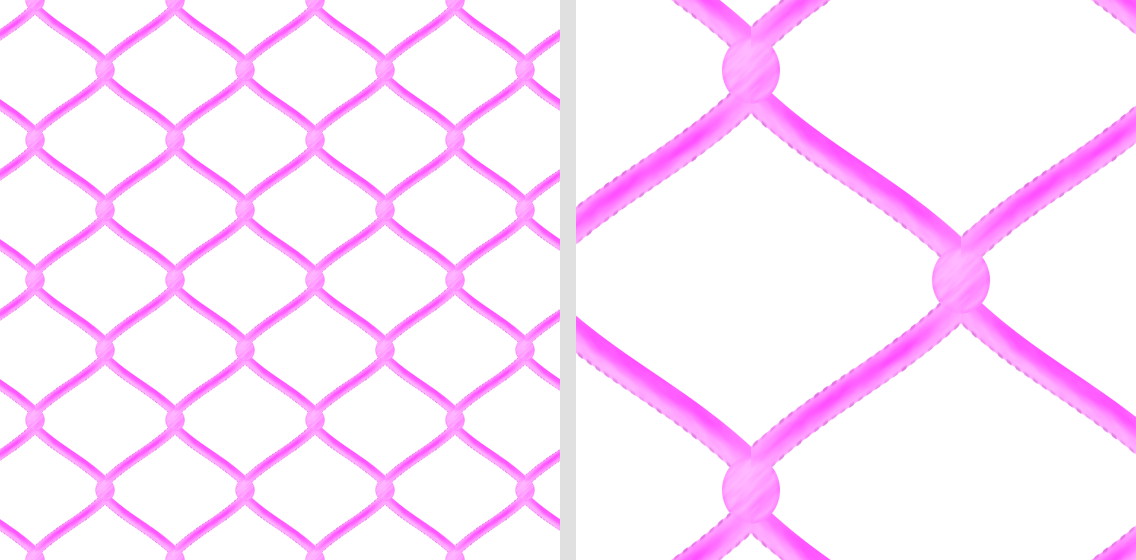
Left, the full canvas; right, a detail of the centre.
Reproduce this pattern procedurally as a WebGL 1 fragment shader.

```glsl
precision highp float;
// Pink chain-link mesh on white: four by four diamonds of bent wire with hooked knots.
// The plane is split into half-repeat boxes, each holding one S-curved wire that
// leans right or left in turn; the knots sit on every second box corner.

#define REPEATS 4.0
#define KNOT_SHIFT vec2(0.25, 0.0)
#define WIRE_HALF 0.069
#define WIRE_SLOPE 0.68
#define WIRE_BEND 0.40
#define KNOT_RADIUS vec2(0.138, 0.160)
#define DEEP_GREEN 0.34
#define PALE_GREEN 0.67
#define GRAIN 0.13
#define STIPPLES 24.0
#define STIPPLE_DEPTH 0.16

uniform vec2 u_resolution;

float hash(vec2 p) {
  vec3 q = fract(vec3(p.xyx) * 0.1031);
  q += dot(q, q.yzx + 33.33);
  return fract((q.x + q.y) * q.z);
}

float valueNoise(vec2 p) {
  vec2 cell = floor(p);
  vec2 f = fract(p);
  f = f * f * (3.0 - 2.0 * f);
  float low = mix(hash(cell), hash(cell + vec2(1.0, 0.0)), f.x);
  float high = mix(hash(cell + vec2(0.0, 1.0)), hash(cell + 1.0), f.x);
  return mix(low, high, f.y);
}

// Streaks drawn out along the first axis, centred on zero.
float streaks(vec2 p) {
  return 0.6 * valueNoise(p + 40.0) + 0.4 * valueNoise(p * 2.3 + 71.0) - 0.5;
}

// Green level of a wire: along runs -0.5 to 0.5, across runs -1 to 1 upwards.
float wireGreen(float along, float across, float lean) {
  float middle = 1.0 - smoothstep(0.22, 0.5, abs(along));
  float band = (across - 0.15) / 0.62;
  float front = mix(PALE_GREEN, DEEP_GREEN, exp(-band * band) * (0.25 + 0.75 * middle));
  float back = mix(PALE_GREEN, DEEP_GREEN, smoothstep(-0.55, 0.55, across));
  back = mix(back, PALE_GREEN, 0.5 * (1.0 - middle));
  float grain = streaks(vec2(along * 13.0 + lean * 9.0, across * 1.8));
  return (lean > 0.0 ? front : back) + GRAIN * grain;
}

// Green level of a knot: two hooks side by side, parted by a diagonal crease.
float knotGreen(vec2 k, float rim) {
  float side = (k.y - k.x) * 0.707;
  float run = (k.y + k.x) * 0.707;
  float crease = exp(-pow((side + 0.012) / 0.018, 2.0));
  float lowerHook = exp(-pow((side + 0.085) / 0.035, 2.0));
  float grain = streaks(vec2(run * 9.0, side * 34.0));
  return PALE_GREEN - 0.09 * crease - 0.12 * lowerHook
       - 0.10 * smoothstep(0.82, 1.0, rim) + 1.3 * GRAIN * grain;
}

void main() {
  vec2 grid = 2.0 * (gl_FragCoord.xy / u_resolution * REPEATS - KNOT_SHIFT);
  float pixel = 2.0 * REPEATS / min(u_resolution.x, u_resolution.y);

  // Box coordinates; mirroring left-leaning boxes gives one common wire.
  vec2 box = floor(grid);
  vec2 local = fract(grid) - 0.5;
  float lean = mod(box.x + box.y, 2.0) < 0.5 ? 1.0 : -1.0;
  float along = lean * local.x;

  // Signed distance from the S-curve, divided by its slope length.
  float curve = along * (WIRE_SLOPE + WIRE_BEND * along * along);
  float slope = WIRE_SLOPE + 3.0 * WIRE_BEND * along * along;
  float offset = (local.y - curve) / sqrt(1.0 + slope * slope);
  float across = offset / WIRE_HALF;

  // Ragged dotted edge: both edges of the front wire, lower edge of the back one.
  float step_ = along * STIPPLES;
  float dash = 1.0 - smoothstep(0.15, 0.4, abs(fract(step_) - 0.5));
  dash *= 0.4 + 0.6 * hash(vec2(floor(step_) + 50.0, 7.0 + 3.0 * lean + sign(across)));
  float ragged = (lean > 0.0 || across < 0.0) ? dash : 0.0;
  float halfWidth = WIRE_HALF * (1.0 + 0.06 * ragged);
  float wire = 1.0 - smoothstep(-0.7 * pixel, 0.7 * pixel, abs(offset) - halfWidth);
  float stipple = ragged * smoothstep(0.78, 0.95, abs(across));

  // Nearest knot, at one of the two corners the wire joins.
  float end = along + local.y > 0.0 ? 0.5 : -0.5;
  vec2 k = local - end * vec2(lean, 1.0);
  float rim = length(k / KNOT_RADIUS);
  float knotDistance = (rim - 1.0) * KNOT_RADIUS.x;
  float knot = 1.0 - smoothstep(-0.7 * pixel, 0.7 * pixel, knotDistance);

  // The front wire melts into the knot; the back wire passes under it.
  float over = lean > 0.0 ? wire * smoothstep(0.5, 1.2, rim) : 0.0;
  float green = wireGreen(along, across, lean);
  green = mix(green, knotGreen(k, rim), knot * (1.0 - over));
  stipple *= 1.0 - knot;

  vec3 pink = vec3(1.0, clamp(green, 0.3, 0.85), 1.0);
  pink -= STIPPLE_DEPTH * stipple * vec3(0.7, 1.0, 0.7);
  gl_FragColor = vec4(mix(vec3(1.0), pink, max(wire, knot)), 1.0);
}
```
